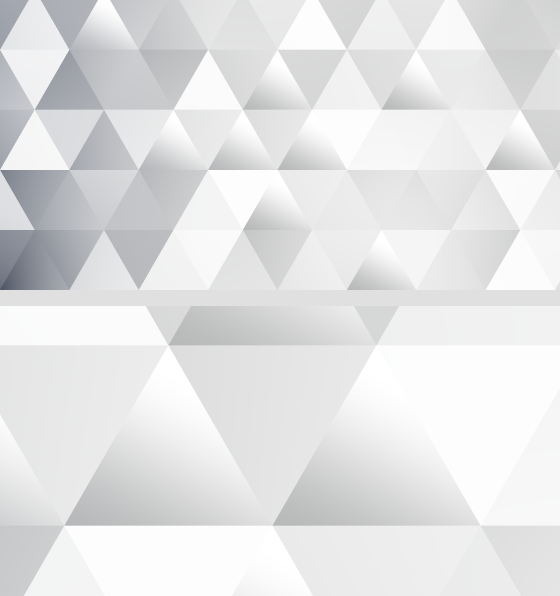
Top, the full canvas; bottom, a detail of the centre.
Write a Shadertoy shader that draws this background.

```glsl
// Pale mosaic of equilateral triangles, about eight across and five rows down.
// A smooth shade field, darker and cooler at the left, is scaled by a random
// tone per triangle; a few upright triangles fade from white to grey.

const float SIDE = 0.2392;               // triangle side, in canvas heights
const float ROW_HEIGHT = SIDE * 0.8660;
const vec3 NEUTRAL_SHADE = vec3(1.01, 1.0, 0.995);
const vec3 COOL_SHADE = vec3(1.05, 1.01, 0.92);
const float ACCENT_SHARE = 0.13;
const int SAMPLES = 3;                   // per axis, for smooth edges

float hash(vec2 cell, float seed) {
    return fract(sin(dot(cell, vec2(127.1, 311.7)) + seed * 74.7) * 43758.5453);
}

// Finds the triangle at p: its id, its local position and whether it points up.
void findTriangle(vec2 p, out vec2 id, out vec2 local, out bool pointsUp) {
    float row = floor(p.y / ROW_HEIGHT);
    float rise = fract(p.y / ROW_HEIGHT);
    float shift = 0.5 * mod(row, 2.0);
    float along = p.x / SIDE - shift;
    pointsUp = abs(fract(along) - 0.5) < 0.5 * (1.0 - rise);
    float centre = pointsUp ? floor(along) + 0.5 : floor(along + 0.5);
    id = vec2(2.0 * (centre + shift), row);
    local = vec2(along - centre, rise - 0.5);
}

// Average darkness over the canvas; uv runs from 0 to 1.
float shadeField(vec2 uv) {
    float left = 0.19 * exp(-4.0 * uv.x);
    float right = 0.03 * smoothstep(0.75, 1.0, uv.x);
    vec2 fromGlow = (uv - vec2(0.68, 0.25)) * vec2(1.9, 1.0);
    float glow = 0.035 * exp(-7.0 * dot(fromGlow, fromGlow));
    return 0.072 + left + right - glow;
}

// Darkness of a plain triangle: random tone with a faint tilted gradient.
float plainShade(vec2 id, vec2 local, float field) {
    float tone = 0.05 + 2.0 * pow(hash(id, 1.0), 1.3);
    float angle = 6.2832 * hash(id, 2.0);
    float tilt = dot(local, vec2(cos(angle), sin(angle)));
    return field * tone * (1.0 + 0.22 * tilt);
}

// Darkness of an accent triangle: white apex, grey lower left corner.
float accentShade(vec2 local) {
    float fall = 0.5 - 0.8 * local.y - 0.5 * local.x;
    return 0.28 * smoothstep(0.2, 1.2, fall);
}

vec3 mosaic(vec2 uv, float aspect) {
    vec2 id, local;
    bool pointsUp;
    findTriangle(uv * vec2(aspect, 1.0), id, local, pointsUp);

    bool accent = pointsUp && hash(id, 3.0) < ACCENT_SHARE;
    float shade = accent ? accentShade(local)
                         : plainShade(id, local, shadeField(uv));

    // Soft shadow gathering in the lower left corner
    shade += 0.2 * exp(-6.0 * length(uv * vec2(aspect, 1.0)));

    vec3 tint = mix(COOL_SHADE, NEUTRAL_SHADE, smoothstep(0.0, 0.5, uv.x));
    return clamp(1.0 - shade * tint, 0.0, 1.0);
}

void mainImage(out vec4 fragColor, in vec2 fragCoord) {
    float aspect = iResolution.x / iResolution.y;
    vec3 sum = vec3(0.0);
    for (int j = 0; j < SAMPLES; j++) {
        for (int i = 0; i < SAMPLES; i++) {
            vec2 offset = (vec2(i, j) + 0.5) / float(SAMPLES) - 0.5;
            sum += mosaic((fragCoord + offset) / iResolution.xy, aspect);
        }
    }
    fragColor = vec4(sum / float(SAMPLES * SAMPLES), 1.0);
}
```
